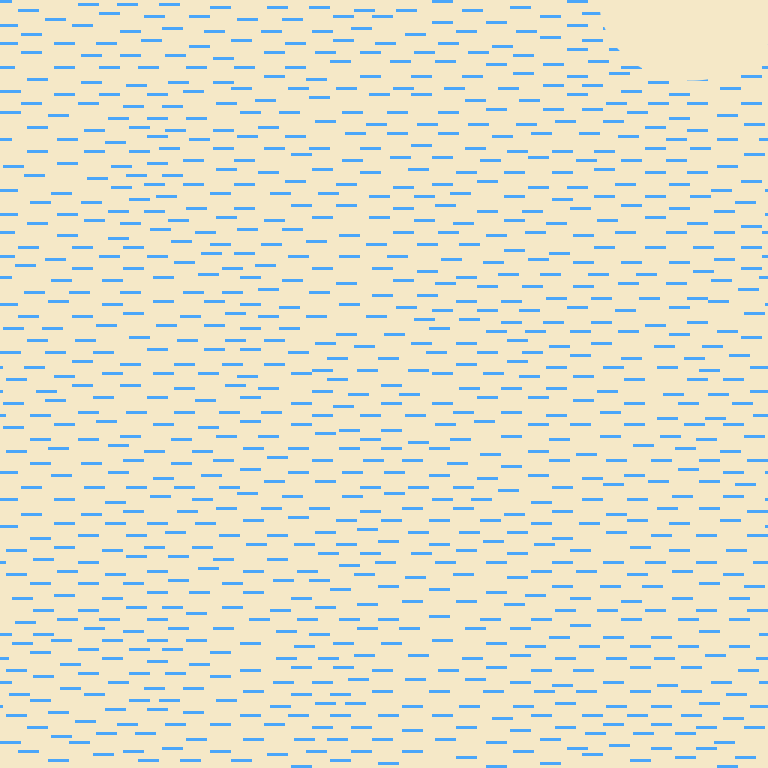
Reproduce this pattern procedurally as a WebGL 1 fragment shader.

```glsl
precision highp float;
// Short blue dashes scattered over cream like loose rain or stitching.
// Staggered slots drift with smooth noise, take a small jitter each, snap to
// a fine grid and wrap at the edges; a bare patch cuts into the top right.

uniform vec2 u_resolution;

const vec3 CREAM = vec3(0.96, 0.91, 0.78);
const vec3 BLUE = vec3(0.29, 0.65, 0.98);
const float GRID = 256.0;                // fine grid steps per canvas side
const vec2 SLOTS = vec2(16.0, 64.0);     // dashes across, rows down
const vec2 DASH = vec2(7.0, 1.0);        // dash size in grid steps
const vec2 DRIFT = vec2(8.0, 4.0);       // full range of the smooth drift
const vec2 JITTER = vec2(3.6, 1.8);      // full range of the jitter per dash
const float DRIFT_TILES = 8.0;           // noise tiles per canvas side
const vec2 BARE_CENTER = vec2(0.90, 1.0);
const vec2 BARE_RADIUS = vec2(0.12, 0.105);

vec2 hash22(vec2 p) {
  vec3 q = fract(p.xyx * vec3(0.1031, 0.1030, 0.0973));
  q += dot(q, q.yzx + 33.33);
  return fract((q.xx + q.yz) * q.zy);
}

// Two channels of value noise that repeat at the canvas edges.
vec2 tiledNoise(vec2 p) {
  vec2 i = floor(p);
  vec2 f = fract(p);
  f = f * f * (3.0 - 2.0 * f);
  vec2 a = hash22(mod(i, DRIFT_TILES));
  vec2 b = hash22(mod(i + vec2(1.0, 0.0), DRIFT_TILES));
  vec2 c = hash22(mod(i + vec2(0.0, 1.0), DRIFT_TILES));
  vec2 d = hash22(mod(i + 1.0, DRIFT_TILES));
  return mix(mix(a, b, f.x), mix(c, d, f.x), f.y);
}

// Center of the dash in one slot, in grid steps.
vec2 dashCenter(vec2 slot) {
  float stagger = 0.5 * mod(slot.y, 2.0);
  vec2 home = (slot + vec2(stagger + 0.25, 0.5)) * GRID / SLOTS;
  vec2 drift = (tiledNoise(home / GRID * DRIFT_TILES) - 0.5) * DRIFT;
  vec2 jitter = (hash22(mod(slot, SLOTS) + 71.0) - 0.5) * JITTER;
  return floor(home + drift + jitter) + 0.5;
}

// Coverage of a dash at offset d, with edges one pixel soft.
float dashCoverage(vec2 d, float pixel) {
  vec2 c = clamp((0.5 * DASH - abs(d)) / pixel + 0.5, 0.0, 1.0);
  return c.x * c.y;
}

void main() {
  vec2 uv = gl_FragCoord.xy / u_resolution;
  vec2 p = uv * GRID;
  float pixel = GRID / min(u_resolution.x, u_resolution.y);

  // Dashes from the surrounding slots
  vec2 slot = floor(uv * SLOTS);
  float ink = 0.0;
  for (int row = -2; row <= 2; row++) {
    for (int col = -2; col <= 1; col++) {
      vec2 center = dashCenter(slot + vec2(float(col), float(row)));
      ink = max(ink, dashCoverage(p - center, pixel));
    }
  }

  // Bare patch that clips the dashes it meets
  float edge = (length((uv - BARE_CENTER) / BARE_RADIUS) - 1.0) * BARE_RADIUS.y;
  ink *= clamp(edge * GRID / pixel + 0.5, 0.0, 1.0);

  gl_FragColor = vec4(mix(CREAM, BLUE, ink), 1.0);
}
```
